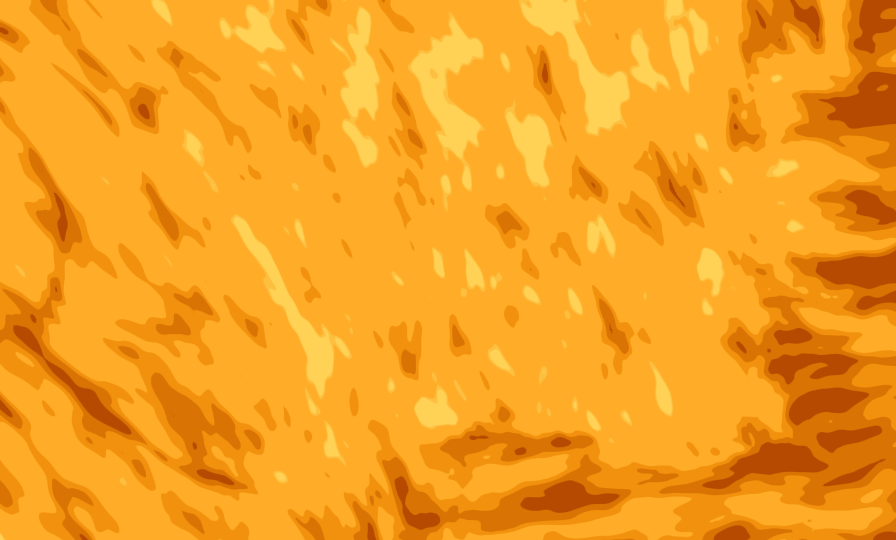
This texture is drawn by a Shadertoy shader. Its source:

```glsl
// Crumpled amber foil: flat tonal patches, slanted creases and shadowed borders.

// Palette, dark to light
const vec3 RUST   = vec3(0.71, 0.29, 0.00);
const vec3 BRONZE = vec3(0.85, 0.45, 0.01);
const vec3 ORANGE = vec3(0.95, 0.57, 0.05);
const vec3 AMBER  = vec3(1.00, 0.68, 0.16);
const vec3 HONEY  = vec3(0.99, 0.75, 0.25);
const vec3 LEMON  = vec3(1.00, 0.82, 0.33);

// Tone at which each next colour begins
const float BRONZE_FROM = -2.85;
const float ORANGE_FROM = -1.95;
const float AMBER_FROM  = -1.20;
const float HONEY_FROM  =  1.25;
const float LEMON_FROM  =  1.42;

// Crease directions in radians, and cells per canvas height (along, across)
const float CENTRE_ANGLE = -1.15;
const float LEFT_ANGLE   = -0.80;
const float BORDER_ANGLE =  0.12;
const vec2 CENTRE_CELLS = vec2(5.0, 11.5);
const vec2 LEFT_CELLS   = vec2(3.6, 9.5);
const vec2 BORDER_CELLS = vec2(4.0, 9.5);
const vec2 FOLD_CELLS   = vec2(1.3, 4.2);

const float CREASE_CONTRAST = 3.9;
const float OCTAVE_GAIN = 0.6;
const float WARP_AMOUNT = 0.035;
const float FOLD_WIDTH = 0.07;
const float FOLD_DEPTH = 1.3;
const float LEFT_SHADE = 0.55;
const float BORDER_SHADE = 1.85;
const float CORNER_SHADE = 0.7;
const float GLOW = 0.4;

vec2 gradientAt(vec2 cell) {
    uvec2 k = uvec2(ivec2(cell)) * uvec2(1597u, 3917u);
    uint h = (k.x ^ k.y) * 747796405u + 289133u;
    h = ((h >> 15u) ^ h) * 277803737u;
    h ^= h >> 13u;
    float a = float(h & 65535u) * 6.28318 / 65536.0;
    return vec2(cos(a), sin(a));
}

float gradientNoise(vec2 p) {
    vec2 i = floor(p), f = p - i;
    vec2 u = f * f * f * (f * (f * 6.0 - 15.0) + 10.0);
    vec2 e = vec2(1.0, 0.0);
    float low  = mix(dot(gradientAt(i), f), dot(gradientAt(i + e), f - e), u.x);
    float high = mix(dot(gradientAt(i + e.yx), f - e.yx),
                     dot(gradientAt(i + e.xx), f - e.xx), u.x);
    return mix(low, high, u.y);
}

// Coordinates along and across a crease direction
vec2 alongAcross(vec2 p, float angle) {
    vec2 d = vec2(cos(angle), sin(angle));
    return vec2(dot(p, d), dot(p, vec2(-d.y, d.x)));
}

float creases(vec2 p, float angle, vec2 cells) {
    vec2 q = alongAcross(p, angle) * cells;
    float sum = 0.0, amp = 1.0;
    for (int i = 0; i < 3; i++) {
        sum += amp * gradientNoise(q);
        q = q * 2.03 + vec2(17.3, 31.7);
        amp *= OCTAVE_GAIN;
    }
    return sum * CREASE_CONTRAST;
}

float fall(float a, float b, float x) { return 1.0 - smoothstep(a, b, x); }

float foilTone(vec2 p, vec2 uv) {
    // Bend the sheet and fray the shadow outlines
    vec2 bend = vec2(gradientNoise(p * 5.0 + 3.7), gradientNoise(p * 5.0 + 41.2));
    vec2 s = p + WARP_AMOUNT * bend;
    vec2 m = uv + 0.12 * vec2(gradientNoise(p * 3.1 + 9.4), gradientNoise(p * 3.1 + 63.8));

    // Regions of the sheet
    float left   = fall(0.14, 0.40, m.x);
    float bottom = fall(0.12, 0.23, m.y) * smoothstep(0.38, 0.56, m.x);
    float right  = smoothstep(0.82, 0.95, m.x);
    float topRight = smoothstep(0.72, 0.84, m.x) * smoothstep(0.72, 0.90, m.y);
    float lowLeft = fall(0.16, 0.55, m.x + m.y);
    float slope = fall(0.03, 0.10, abs(m.x + 0.55 * m.y - 0.42)) * fall(0.16, 0.30, m.y);
    float border = max(max(bottom, right), max(0.75 * topRight, 0.65 * slope));
    float corner = smoothstep(0.90, 1.02, m.x) + 0.6 * bottom * fall(0.0, 0.13, m.y);
    float glow = smoothstep(0.35, 0.95, uv.y) * smoothstep(0.20, 0.36, uv.x)
               * fall(0.64, 0.80, uv.x);

    // Mix the crease directions at constant contrast
    float sideways = max(bottom, right);
    vec3 w = vec3((1.0 - left) * (1.0 - sideways), left, sideways) + 0.05;
    float crease = dot(w, vec3(creases(s, CENTRE_ANGLE, CENTRE_CELLS),
                               creases(s + 20.0, LEFT_ANGLE, LEFT_CELLS),
                               creases(s + 50.0, BORDER_ANGLE, BORDER_CELLS))) / length(w);

    // Long dark folds run down the left side
    float ridge = abs(gradientNoise(alongAcross(s + 7.0, LEFT_ANGLE) * FOLD_CELLS));
    float fold = fall(0.0, FOLD_WIDTH, ridge) * left;

    return crease + GLOW * glow - LEFT_SHADE * left - 0.7 * lowLeft
         - BORDER_SHADE * border - CORNER_SHADE * corner - FOLD_DEPTH * fold;
}

void mainImage(out vec4 fragColor, in vec2 fragCoord) {
    float tone = foilTone(fragCoord / iResolution.y, fragCoord / iResolution.xy);
    float soft = 0.7 * fwidth(tone) + 1e-4;

    // Flat colour steps with smoothed edges
    vec3 color = mix(RUST, BRONZE, smoothstep(-soft, soft, tone - BRONZE_FROM));
    color = mix(color, ORANGE, smoothstep(-soft, soft, tone - ORANGE_FROM));
    color = mix(color, AMBER, smoothstep(-soft, soft, tone - AMBER_FROM));
    color = mix(color, HONEY, smoothstep(-soft, soft, tone - HONEY_FROM));
    color = mix(color, LEMON, smoothstep(-soft, soft, tone - LEMON_FROM));
    fragColor = vec4(color, 1.0);
}
```
